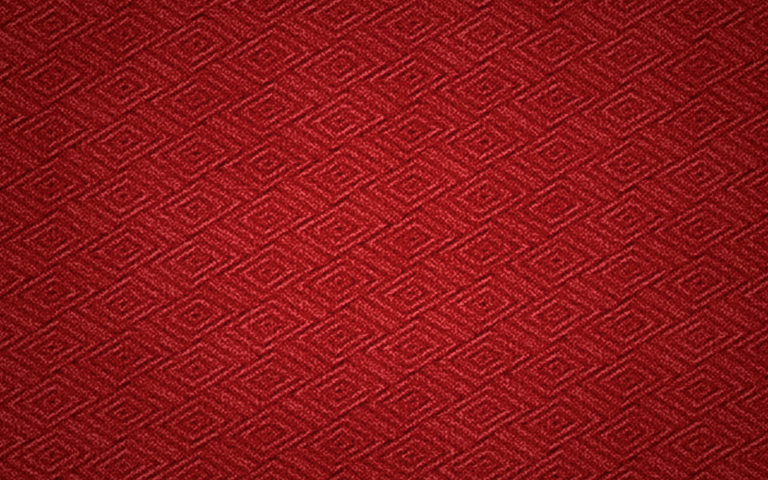
A Shadertoy shader for this texture:

```glsl
// Red woven fabric: rising bands of ribbed diamonds, each band shifted against the next.

const float TAU = 6.2831853;

// Lattice, in canvas heights
const vec2  ORIGIN      = vec2(1.008, 0.479); // centre of one diamond
const float SLOPE       = 0.60;               // steepness of the bands
const float BAND_HEIGHT = 0.1125;             // vertical distance between bands
const float CELL_LENGTH = 0.180;              // diamond length along a band
const float BAND_SHIFT  = 0.1125;             // slide of each band against the next
const float WARP        = 0.0025;             // uneven stretch of the cloth

// Relief
const float RINGS       = 3.0;                // ribs from centre to rim
const float STRETCH     = 0.78;               // below 1 lengthens the diamonds
const float RISING_RIB  = 0.22;               // rib depth on sides rising to the right
const float FALLING_RIB = 0.13;               // rib depth on sides falling to the right
const float GROOVE_DEPTH = 0.12;              // dark line between bands
const float GROOVE_WIDTH = 0.09;              // share of a band
const float CORE_DEPTH   = 0.14;              // dark middle of each diamond
const float FRAY         = 1.3;               // how broken the ribs are
const float FRAY_SCALE   = 42.0;

// Thread
const float STITCHES       = 100.0;           // stitches per canvas height
const float STITCH_DEPTH   = 0.10;
const float SPECKLE_SCALE  = 165.0;
const float SPECKLE_DEPTH  = 0.42;
const float CELL_VARIATION = 0.03;
const float WEAR_DEPTH     = 0.05;

// Colour and light
const float BASE_TONE = 0.52;
const vec3  SHADOW    = vec3(0.29, 0.005, 0.0);
const vec3  CRIMSON   = vec3(0.535, 0.04, 0.042);
const vec3  HIGHLIGHT = vec3(0.80, 0.26, 0.28);
const vec3  SHEEN     = vec3(0.01, 0.035, 0.04);
const float EDGE_LIGHT   = 0.76;
const float CENTRE_LIGHT = 1.13;

float hash(vec2 p) {
    vec3 q = fract(p.xyx * 0.1031);
    q += dot(q, q.yzx + 33.33);
    return fract((q.x + q.y) * q.z);
}

float cornerSlope(vec2 cell, vec2 offset) {
    float angle = TAU * hash(cell);
    return dot(vec2(cos(angle), sin(angle)), offset);
}

float gradientNoise(vec2 p) {
    vec2 i = floor(p), f = p - i;
    vec2 w = f * f * f * (f * (f * 6.0 - 15.0) + 10.0);
    vec2 e = vec2(1.0, 0.0);
    float low  = mix(cornerSlope(i, f), cornerSlope(i + e, f - e), w.x);
    float high = mix(cornerSlope(i + e.yx, f - e.yx),
                     cornerSlope(i + e.xx, f - e.xx), w.x);
    return mix(low, high, w.y);
}

// Height of the ribbed diamonds, around zero
float diamondRelief(vec2 p) {
    vec2 q = p - ORIGIN;
    float across = (q.y - SLOPE * q.x) / BAND_HEIGHT + 0.5;
    float band = floor(across);
    float along = (q.y + SLOPE * q.x - BAND_SHIFT * band) / CELL_LENGTH + 0.5;
    vec2 cell = vec2(floor(along), band);

    // Distances from the diamond centre, 1 at the band border
    vec2 d = 2.0 * abs(vec2(along, across) - cell - 0.5);
    float flank = d.x * STRETCH * CELL_LENGTH / BAND_HEIGHT;
    float ring = max(flank, d.y);

    float rib = -cos(TAU * RINGS * ring);
    float rising = smoothstep(-0.08, 0.08, d.y - flank);
    float relief = rib * mix(FALLING_RIB, RISING_RIB, rising);
    float groove = 1.0 - smoothstep(0.0, 2.0 * GROOVE_WIDTH, 1.0 - d.y);
    relief -= GROOVE_DEPTH * groove * smoothstep(0.1, 0.8, d.x);
    relief -= CORE_DEPTH * (1.0 - smoothstep(0.05, 0.3, ring));

    // Ribs and grooves fade in and out along their length
    relief *= 1.0 + FRAY * gradientNoise(p * FRAY_SCALE);
    return relief + CELL_VARIATION * (hash(cell + 57.0) - 0.5);
}

// Small interlocking stitches, faded out when too fine to resolve
float stitches(vec2 p) {
    vec2 s = p * STITCHES;
    vec2 width = fwidth(s);
    float visible = 1.0 - smoothstep(0.4, 0.9, max(width.x, width.y));
    return visible * cos(TAU * s.x) * cos(TAU * s.y);
}

void mainImage(out vec4 fragColor, in vec2 fragCoord) {
    vec2 p = fragCoord / iResolution.y;
    vec2 centre = 0.5 * iResolution.xy / iResolution.y;

    // Cloth warps gently, so no two diamonds are quite alike
    vec2 cloth = p + WARP * vec2(gradientNoise(p * 9.0), gradientNoise(p * 9.0 + 40.0));

    // Relief, thread and wear add up to one tone
    float tone = BASE_TONE + diamondRelief(cloth) + STITCH_DEPTH * stitches(cloth);
    tone += SPECKLE_DEPTH * gradientNoise(cloth * SPECKLE_SCALE);
    tone += WEAR_DEPTH * gradientNoise(p * 5.0 + 17.0);

    vec3 color = mix(SHADOW, CRIMSON, smoothstep(0.0, 0.55, tone));
    color = mix(color, HIGHLIGHT, smoothstep(0.45, 1.0, tone));

    // Soft light from the middle of the cloth
    float glow = 1.0 - smoothstep(0.1, 1.0, length((p - centre) * vec2(0.9, 1.1)));
    color = color * mix(EDGE_LIGHT, CENTRE_LIGHT, glow) + SHEEN * glow;
    fragColor = vec4(clamp(color, 0.0, 1.0), 1.0);
}
```
